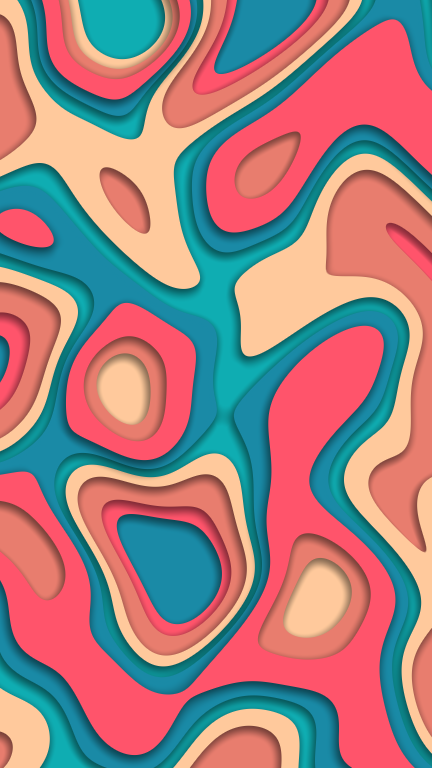
Write a Shadertoy shader that draws this background.

```glsl
// Layered paper-cut contours: wavy nested blobs with soft drop shadows.

// Smooth terrain with about unit variance: warped sines in spread directions.
float terrain(vec2 p) {
    p += 0.045 * sin(9.0 * p.yx + vec2(1.0, 4.0));
    p += 0.015 * sin(19.0 * p.yx + vec2(3.0, 0.5));
    float sum = 0.0;
    for (int i = 0; i < 7; i++) {
        float n = float(i);
        float angle = 1.94 * n + 0.4;
        vec2 dir = vec2(cos(angle), sin(angle));
        sum += sin((8.0 + n) * dot(p, dir) + 2.7 * n * n + 1.0);
    }
    return 0.53 * sum;
}

// Height in x, steepness in y; the floor keeps hilltops well behaved.
vec2 heightAndSlope(vec2 p) {
    float e = 0.002;
    float h = terrain(p);
    vec2 grad = vec2(terrain(p + vec2(e, 0.0)), terrain(p + vec2(0.0, e))) - h;
    return vec2(h, max(length(grad) / e, 2.0));
}

// Sheet colours repeat in this order as the terrain rises.
vec3 sheetColor(int i) {
    vec3 palette[5] = vec3[5](
        vec3(0.10, 0.54, 0.65),   // blue
        vec3(1.00, 0.33, 0.42),   // pink
        vec3(0.91, 0.49, 0.43),   // salmon
        vec3(1.00, 0.79, 0.61),   // peach
        vec3(0.06, 0.68, 0.70));  // teal
    return palette[i % 5];
}

void mainImage(out vec4 fragColor, in vec2 fragCoord) {
    float pixel = 1.0 / iResolution.x;
    vec2 p = fragCoord * pixel;
    vec2 here = heightAndSlope(p);
    vec2 towardLight = heightAndSlope(p + vec2(0.004, 0.008));

    float levels[9] = float[9](-2.0, -1.5, -0.62, -0.18, 0.18, 0.55, 1.2, 1.6, 2.0);
    vec3 color = sheetColor(0);
    for (int i = 0; i < 9; i++) {
        // Approximate distances to this contour, positive on its upper side
        float edge = (here.x - levels[i]) / here.y;
        float shadowEdge = (towardLight.x - levels[i]) / towardLight.y;
        vec3 next = sheetColor(i + 1);

        // Cut-outs shade their inside, raised sheets shade what lies around
        bool cutOut = i == 3 || i >= 6;
        float shadow = smoothstep(-0.022, 0.012, cutOut ? -shadowEdge : shadowEdge);
        float light = 1.0 - 0.5 * shadow;
        if (cutOut) next *= light;
        else color *= light;

        color = mix(color, next, clamp(edge / pixel + 0.5, 0.0, 1.0));
    }
    fragColor = vec4(color, 1.0);
}
```
